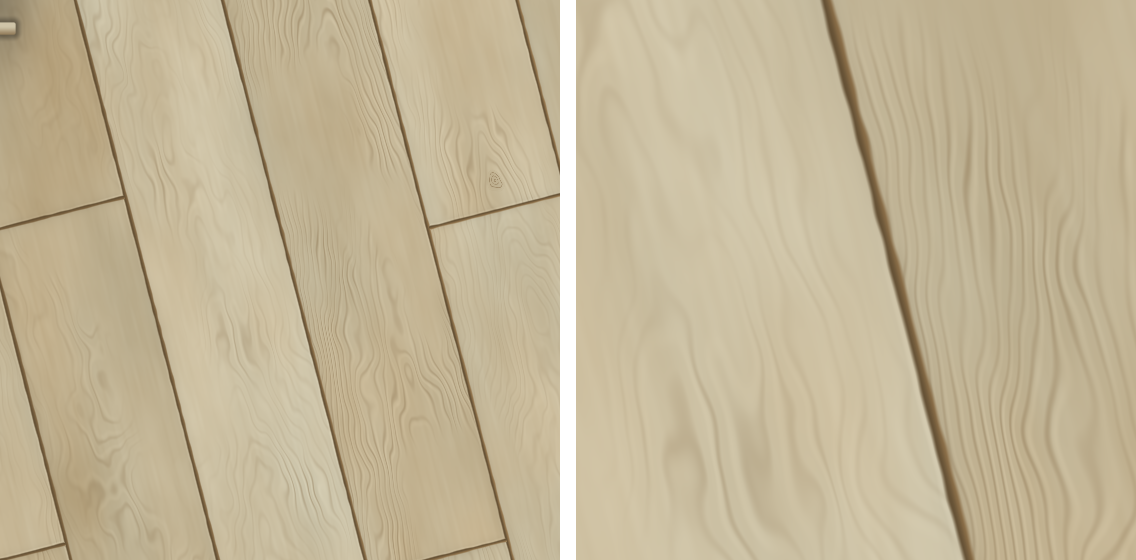
Left: the whole. Right: its middle third, enlarged.
Reproduce this texture procedurally as a three.js fragment shader.

```glsl
// Slanted rows of pale oak planks with staggered end joints and brown grooves.
// A rotated frame gives column, row and plank-local position; the grain is
// drawn as contour lines of a noise-warped arch field, with curls and a knot.

varying vec2 vUv;

const float SLANT = 0.255;        // sideways drift of the grooves per unit down
const float COLUMN_STEP = 0.263;  // groove spacing measured horizontally
const float COLUMN_START = 0.1345;
const float PLANK_WIDTH = 0.255;
const float PLANK_LENGTH = 1.91;
const float JOINT_START = 1.732;
const float JOINT_STAGGER = 0.574;
const float GROOVE = 0.0031;      // half width
const float SOFT = 0.0016;        // edge smoothing

const vec3 SAND = vec3(0.72, 0.655, 0.52);
const vec3 CREAM = vec3(0.81, 0.77, 0.66);
const vec3 GRAIN = vec3(0.57, 0.48, 0.345);
const vec3 GROOVE_DARK = vec3(0.38, 0.30, 0.19);
const vec3 GROOVE_OCHRE = vec3(0.60, 0.47, 0.30);

// One value for each of four plank faces: curly, dense, fine, calm
const vec4 FACE_TONE = vec4(0.78, 0.40, 0.62, 0.34);
const vec4 FACE_DENSITY = vec4(58.0, 92.0, 84.0, 42.0);
const vec4 FACE_STRENGTH = vec4(0.60, 0.62, 0.48, 0.36);
const vec4 FACE_CENTRE = vec4(0.42, 0.65, 0.50, 0.50);
const vec4 FACE_ARCH = vec4(0.16, 0.13, 0.10, -0.10);

float hash(vec2 p) {
  vec3 h = fract(p.xyx * 0.1031);
  h += dot(h, h.yzx + 33.33);
  return fract((h.x + h.y) * h.z);
}

float noise(vec2 p) {
  vec2 i = floor(p), f = fract(p);
  f = f * f * (3.0 - 2.0 * f);
  return mix(mix(hash(i), hash(i + vec2(1, 0)), f.x),
             mix(hash(i + vec2(0, 1)), hash(i + vec2(1, 1)), f.x), f.y);
}

float fbm(vec2 p) {
  float sum = 0.0, amp = 0.533;
  for (int i = 0; i < 4; i++) {
    sum += amp * noise(p);
    p = p * 2.03 + 17.3;
    amp *= 0.5;
  }
  return sum;
}

float pick(vec4 values, float face) {
  return dot(values, step(abs(vec4(0, 1, 2, 3) - face), vec4(0.5)));
}

// Thin ridge at every whole value of h
float contour(float h) {
  return smoothstep(0.58, 1.0, abs(fract(h) * 2.0 - 1.0));
}

void main() {
  // Plank frame: x across the plank, s along it
  vec2 p = vec2(vUv.x, 1.0 - vUv.y);
  float across = (p.x - SLANT * p.y - COLUMN_START) / COLUMN_STEP;
  float col = floor(across);
  float x = fract(across) * PLANK_WIDTH;
  float along = (p.y + SLANT * p.x) / sqrt(1.0 + SLANT * SLANT);
  along -= JOINT_START - JOINT_STAGGER * col;
  float row = floor(along / PLANK_LENGTH);
  float s = along - row * PLANK_LENGTH;
  float face = mod(col, 4.0);
  float figured = mod(row, 2.0);  // alternate rows are smoother
  float seed = 5.0 + 40.0 * hash(vec2(col, row) + 20.0);
  vec2 q = vec2(x, s) + seed;

  // Base tone: blotches, fibres and soft light from the right
  float blotch = fbm(q * vec2(11.0, 4.0));
  float fibre = noise(q * vec2(190.0, 11.0)) - 0.5;
  float tone = pick(FACE_TONE, face) + 0.9 * (blotch - 0.5) + 0.16 * fibre;
  tone += 0.32 * smoothstep(0.0, 0.5, p.x) - 0.24;
  tone += 0.12 * (fbm(q * vec2(60.0, 25.0)) - 0.5);
  vec3 color = mix(SAND, CREAM, clamp(tone, -0.25, 1.1));
  float tint = fbm(q * vec2(7.0, 3.0) + 9.0) - 0.5;
  color += tint * vec3(0.05, 0.0, -0.04);

  // Grain arches
  float centre = PLANK_WIDTH * pick(FACE_CENTRE, face)
               + 0.06 * (noise(vec2(s * 4.0, seed)) - 0.5);
  float arch = sqrt((x - centre) * (x - centre) + 0.0003);
  float h = pick(FACE_DENSITY, face) * (arch - pick(FACE_ARCH, face) * s);
  h += 6.0 * fbm(q * vec2(9.0, 4.0) + 3.0) + 1.3 * noise(q * vec2(45.0, 20.0));

  // Curled figure drifting along the curly face
  float curlS = mod(s - 0.42, 0.296) - 0.148;
  float curlX = x - PLANK_WIDTH * (0.34 + 0.68 * (s - 0.568));
  float curl = exp(-pow(curlX / 0.055, 2.0) - pow(curlS / 0.085, 2.0));
  float cover = smoothstep(0.36, 0.64, fbm(q * vec2(10.0, 4.0) + 31.0));
  if (face < 0.5) cover = max(0.35 * cover, curl);
  float weight = cover * pick(FACE_STRENGTH, face) * mix(0.45, 1.0, figured);
  weight *= 0.35 + 0.75 * noise(q * vec2(32.0, 13.0));
  color = mix(color, GRAIN, 0.68 * weight * contour(h));
  color += 0.055 * weight * contour(h + 0.32);

  // Small ringed knot near the end of the fine face
  vec2 k = vec2(x - 0.54 * PLANK_WIDTH, s - PLANK_LENGTH + 0.053);
  float r = length(k * vec2(1.15, 0.9)) + 0.006 * (noise(q * 90.0) - 0.5);
  float knot = figured * step(abs(face - 2.0), 0.5) * smoothstep(0.019, 0.011, r);
  color = mix(color, GRAIN, knot * (0.12 + 0.6 * contour(r * 170.0)));

  // Grooves: dark at one wall, ochre at the other, with worn bevels
  float sideX = x < 0.5 * PLANK_WIDTH ? x : x - PLANK_WIDTH;
  float sideS = s < 0.5 * PLANK_LENGTH ? s : s - PLANK_LENGTH;
  float wobble = 0.0014 * (noise(vUv * 65.0) - 0.5);
  float edge = min(abs(sideX), abs(sideS) + 0.0004) + wobble;
  float nearest = abs(sideX) < abs(sideS) ? sideX : sideS;
  color *= 1.0 - 0.09 * exp(-edge / 0.006);
  float bevel = smoothstep(0.003, 0.0045, edge) * smoothstep(0.008, 0.005, edge);
  color += 0.06 * bevel * step(nearest, 0.0) * noise(vUv * 9.0 + 4.0);
  float ochre = smoothstep(-0.002, 0.003, nearest) * (0.45 + 0.5 * p.x);
  vec3 groove = mix(GROOVE_DARK, GROOVE_OCHRE, ochre);
  color = mix(color, groove, 0.95 * smoothstep(GROOVE + SOFT, GROOVE - SOFT, edge));

  // Shaded corner with the rounded end of a small bar
  color *= 1.0 - 0.24 * exp(-dot(p / vec2(0.06, 0.12), p / vec2(0.06, 0.12)));
  vec2 box = abs(p - vec2(0.0, 0.051)) - vec2(0.024, 0.007);
  float bar = length(max(box, 0.0)) - 0.004;
  color *= 1.0 - 0.3 * smoothstep(0.014, 0.0, bar);
  vec3 barColor = mix(CREAM, GRAIN, smoothstep(0.046, 0.064, p.y));
  color = mix(color, barColor, smoothstep(SOFT, -SOFT, bar));

  gl_FragColor = vec4(color, 1.0);
}
```
